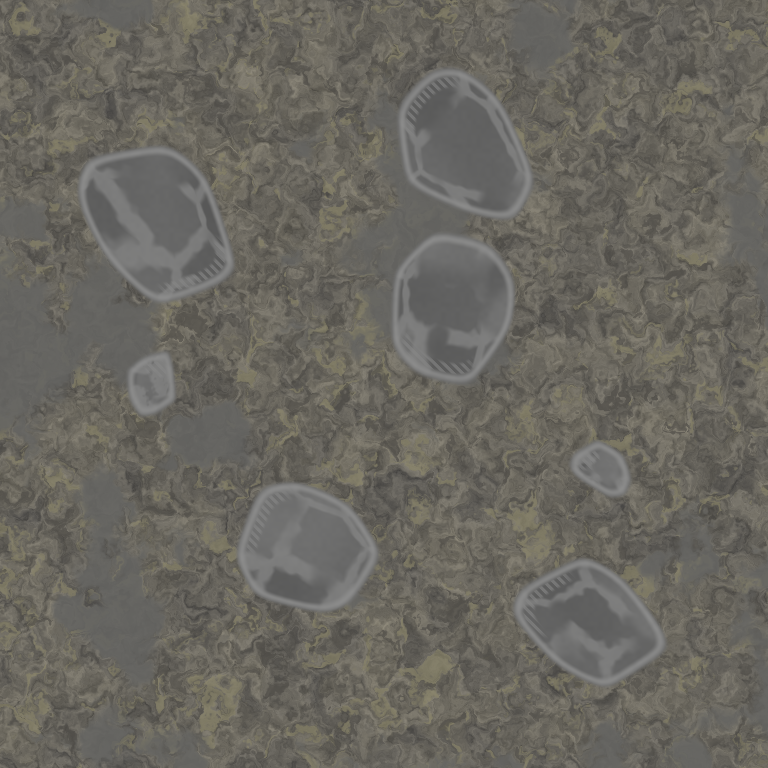
Reproduce this texture procedurally as a Shadertoy shader.

```glsl
float hash(vec2 p) {
    vec3 q = fract(p.xyx * vec3(0.1031, 0.1030, 0.0973));
    q += dot(q, q.yzx + 33.33);
    return fract((q.x + q.y) * q.z);
}

float noise(vec2 p) {
    vec2 cell = floor(p), f = fract(p);
    f = f * f * (3.0 - 2.0 * f);
    return mix(mix(hash(cell), hash(cell + vec2(1, 0)), f.x),
               mix(hash(cell + vec2(0, 1)), hash(cell + 1.0), f.x), f.y);
}

float fbm(vec2 p) {
    float sum = 0.0, weight = 0.53;
    for (int i = 0; i < 4; i++) {
        sum += weight * noise(p);
        p = mat2(1.6, 1.2, -1.2, 1.6) * p + 17.3;
        weight *= 0.5;
    }
    return sum;
}

// Gritty earth with pale flecks, dark pits and smooth grey patches
vec3 soil(vec2 uv) {
    vec2 warp = vec2(fbm(uv * 45.0), fbm(uv * 45.0 + 71.7)) - 0.5;
    float clumps = fbm(uv * 24.0 + warp * 1.5);
    float grain = fbm(uv * 105.0 + warp * 6.0);
    float crease = 1.0 - smoothstep(0.0, 0.12, abs(noise(uv * 85.0 + warp * 7.0) - 0.5));
    vec3 color = vec3(0.418, 0.405, 0.372);
    color += vec3(0.13, 0.12, 0.08) * (clumps - 0.5);
    color += vec3(0.26, 0.25, 0.22) * (grain - 0.5);
    color -= 0.022 * crease;

    float fleck = smoothstep(0.62, 0.76, fbm(uv * 42.0 + warp * 3.0 + 53.0));
    color = mix(color, vec3(0.54, 0.52, 0.41), 0.65 * fleck);
    float pit = smoothstep(0.65, 0.76, fbm(uv * 58.0 + warp * 3.0 + 131.0));
    color = mix(color, vec3(0.31, 0.30, 0.28), 0.65 * pit);

    float patches = fbm(uv * 7.0 + 13.0) + 0.4 * (clumps - 0.5);
    return mix(color, vec3(0.392, 0.391, 0.382), 0.85 * smoothstep(0.56, 0.68, patches));
}

// Faceted pebble: rgb is its shade, a its coverage
vec4 stone(vec2 offset, float radius, float seed) {
    float turn = 6.2832 * hash(vec2(seed, 3.0));
    vec2 p = mat2(cos(turn), sin(turn), -sin(turn), cos(turn)) * offset / radius;
    p *= vec2(0.86, 1.14);

    // Sloping sides, then a tilted top; the lowest plane is the visible facet
    float outline = 0.0, lowest = 9.0, second = 9.0, shade = 0.0, total = 0.0;
    for (int k = 0; k < 9; k++) {
        vec2 id = vec2(float(k) + 5.0, seed * 7.0 + 11.0);
        float angle = (float(k) + 0.7 * hash(id)) * 0.7854;
        vec2 dir = vec2(cos(angle), sin(angle));
        float edge = 0.85 + 0.3 * hash(id + 31.0) - dot(p, dir);
        float height = edge * mix(0.7, 2.2, hash(id + 57.0));
        if (k == 8) height = 0.48 + 0.15 * dot(p, dir);
        else outline += exp(-12.0 * edge);
        second = min(second, max(lowest, height));
        lowest = min(lowest, height);
        float weight = exp(-25.0 * height);
        shade += weight * (0.36 + 0.08 * hash(id + 83.0));
        total += weight;
    }
    shade = shade / total + 0.04 * (noise(p * 1.5 + seed * 9.0) - 0.5);

    // Worn ridges between facets
    float depth = -log(outline) / 12.0 * radius;
    float width = 0.008 / radius;
    float ragged = noise(p * 9.0 + seed * 5.0) - 0.5;
    float ridge = 1.0 - smoothstep(0.5 * width, 1.6 * width, second - lowest + ragged * width);
    ridge *= smoothstep(0.25, 0.55, noise(p * 2.2 + seed * 13.0));
    shade = mix(shade, 0.52, 0.75 * ridge);

    // Notches along one side
    float stripes = smoothstep(0.35, 0.65, abs(fract((offset.x + offset.y) * 85.0) - 0.5) * 2.0);
    float band = smoothstep(0.009, 0.012, depth) * (1.0 - smoothstep(0.019, 0.024, depth));
    float side = smoothstep(0.6, 0.8, p.x / (length(p) + 0.001));
    shade = mix(shade, 0.53, 0.6 * stripes * band * side);

    // Pale soft rim
    float rim = 1.0 - smoothstep(0.006, 0.013, depth);
    shade = mix(shade, mix(0.45, 0.55, smoothstep(0.0, 0.006, depth)), 0.85 * rim);
    shade += 0.012 * (noise(offset * 160.0) - 0.5);
    return vec4(vec3(shade) * vec3(1.0, 1.0, 0.995), smoothstep(-0.003, 0.003, depth));
}

void mainImage(out vec4 fragColor, in vec2 fragCoord) {
    vec2 uv = fragCoord / iResolution.xy;
    vec3 color = soil(uv);

    // Evenly scattered stones, every fifth one small
    for (int i = 0; i < 7; i++) {
        float n = float(i);
        vec2 spot = fract(vec2(0.1, 0.5) + n * vec2(0.7549, 0.5698));
        vec2 center = vec2(0.12, 0.13) + vec2(0.76, 0.74) * spot;
        float radius = i % 5 == 0 ? 0.035 : 0.078 + 0.025 * hash(vec2(n, 19.0));
        vec2 offset = uv - center;
        if (length(offset) > 2.0 * radius) continue;
        vec4 pebble = stone(offset, radius, n + 1.0);
        color = mix(color, pebble.rgb, pebble.a);
    }
    fragColor = vec4(color, 1.0);
}
```
